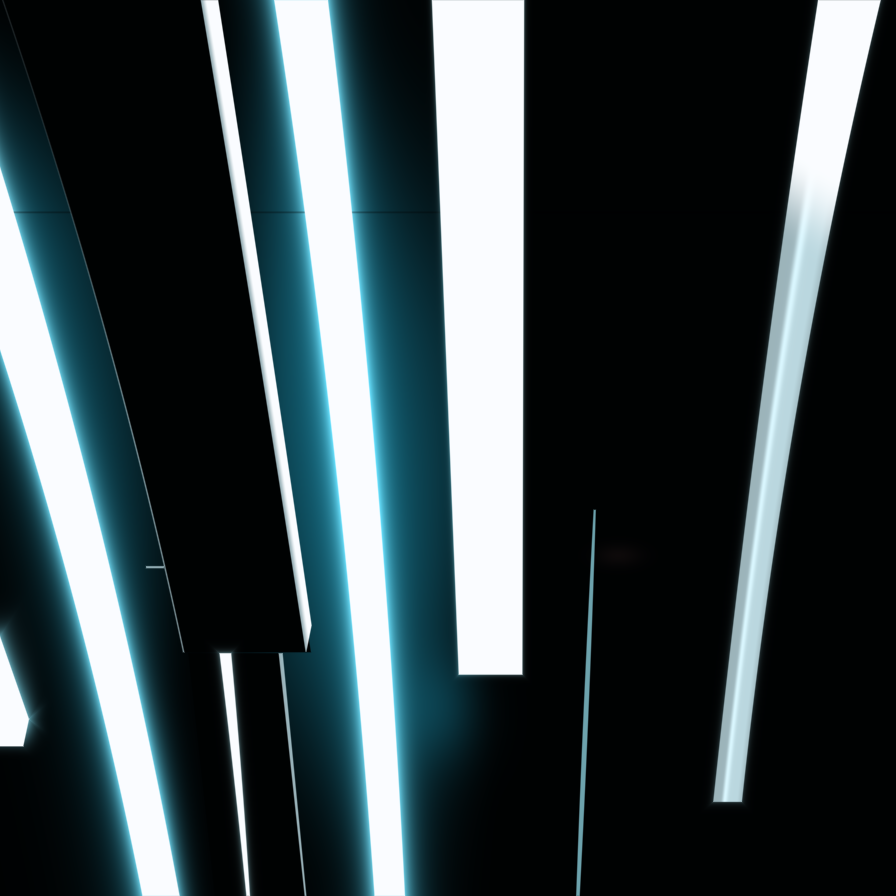
Give the GLSL for this background, as a Shadertoy shader.

```glsl
#define TEAL vec3(0.05, 0.28, 0.34)
#define HALO vec3(0.34, 0.46, 0.48)
#define LIGHT vec3(0.98, 0.99, 1.0)
#define PALE vec3(0.71, 0.82, 0.85)
#define NIGHT vec3(0.0, 0.006, 0.008)
#define HALO_WIDTH 0.009
#define WALL_LEVEL 0.45

// Edge curve: x at the top, x at the bottom, sideways bow
float edgeX(float y, vec2 span, vec3 edge) {
    float t = (span.x - y) / (span.x - span.y);
    return mix(edge.x, edge.y, t) + edge.z * t * (1.0 - t);
}

// Signed distance to a bar between two edge curves; span = (top, bottom)
float bar(vec2 p, vec2 span, vec3 left, vec3 right) {
    float side = max(edgeX(p.y, span, left) - p.x, p.x - edgeX(p.y, span, right));
    return max(side, max(p.y - span.x, span.y - p.y));
}

float cover(float d) {
    float px = 0.9 / min(iResolution.x, iResolution.y);
    return 1.0 - smoothstep(-px, px, d);
}

float fall(float a, float b, float x) {
    return 1.0 - smoothstep(a, b, x);
}

float blob(vec2 p, vec2 center, vec2 radius) {
    vec2 q = (p - center) / radius;
    return exp(-dot(q, q));
}

// Wide teal spill plus a tight bright halo
vec3 spill(float d, float width, float level) {
    d = max(d, 0.0);
    return TEAL * level * exp(-d / width) + HALO * exp(-d / HALO_WIDTH);
}

void mainImage(out vec4 fragColor, in vec2 fragCoord) {
    vec2 p = fragCoord / iResolution.xy;
    vec2 full = vec2(1.0, 0.0), upper = vec2(1.0, 0.272), lower = vec2(0.271, 0.0);
    vec3 color = NIGHT;

    // Two main tubes and the light they cast
    vec3 outerL = vec3(-0.142, 0.159, 0.103), outerR = vec3(-0.060, 0.2005, 0.076);
    vec3 innerL = vec3(0.306, 0.418, 0.042), innerR = vec3(0.366, 0.452, 0.036);
    float outer = bar(p, full, outerL, outerR);
    float inner = bar(p, full, innerL, innerR);
    bool outerRight = p.x > edgeX(p.y, full, outerR);
    bool innerRight = p.x > edgeX(p.y, full, innerR);
    float outerWidth = outerRight ? mix(0.018, 0.09, smoothstep(0.2, 0.65, p.y)) : 0.028;
    float swell = smoothstep(0.0, 0.4, p.y) * fall(0.6, 1.0, p.y);
    float innerWidth = mix(0.022, innerRight ? 0.055 : 0.085, swell);
    float outerLevel = 1.15 * fall(0.7, 1.03, p.y);
    color += spill(outer, outerWidth, outerLevel) * fall(0.18, 0.26, p.x);
    color += spill(inner, innerWidth, 1.1) * smoothstep(0.2, 0.27, p.x) * fall(0.48, 0.57, p.x);

    // Wall between the tubes, with a low patch and a seam
    float wall = WALL_LEVEL * blob(p, vec2(0.45, 0.5), vec2(0.3, 0.28));
    wall *= smoothstep(0.25, 0.32, p.x) * fall(0.5, 0.56, p.x);
    wall += 0.4 * blob(p, vec2(0.495, 0.205), vec2(0.045, 0.06));
    color += TEAL * wall;
    color *= 1.0 - 0.3 * cover(abs(p.y - 0.763) - 0.001);

    color = mix(color, LIGHT, cover(outer));
    color = mix(color, LIGHT, cover(inner));

    // Dark panels with a thin lit rim
    vec3 rim = vec3(0.003, 0.205, 0.047), panelR = vec3(0.230, 0.347, 0.005);
    color = mix(color, NIGHT, cover(bar(p, upper, rim, panelR)));
    color = mix(color, NIGHT, cover(bar(p, lower, vec3(0.21, 0.24, 0.0), vec3(0.313, 0.341, 0.0))));
    float rimLine = abs(p.x - edgeX(p.y, upper, rim)) - 0.0008;
    rimLine = max(rimLine, 0.272 - p.y);
    color = mix(color, PALE, cover(rimLine) * mix(0.65, 0.15, smoothstep(0.45, 0.9, p.y)));
    vec2 tick = abs(p - vec2(0.173, 0.367)) - vec2(0.010, 0.0012);
    color = mix(color, PALE, 0.8 * cover(max(tick.x, tick.y)));

    // Slim strip along the panel, cut at an angle below
    float slim = bar(p, vec2(1.0, 0.273), vec3(0.224, 0.341, 0.005), vec3(0.2435, 0.352, 0.004));
    slim = max(slim, p.x - 0.342 - 0.2 * (p.y - 0.273));
    float slimLeft = edgeX(p.y, upper, vec3(0.224, 0.341, 0.005));
    vec3 slimColor = mix(PALE * 0.85, LIGHT, smoothstep(0.0, 0.007, p.x - slimLeft));
    color = mix(color, slimColor, cover(slim));

    // Narrow strips under the panel
    float under = bar(p, lower, vec3(0.245, 0.275, 0.003), vec3(0.258, 0.279, 0.004));
    color += HALO * 0.7 * exp(-max(under, 0.0) / 0.003);
    color = mix(color, LIGHT, cover(under));
    float hair = bar(p, lower, vec3(0.311, 0.340, 0.0), vec3(0.3155, 0.342, 0.0));
    color = mix(color, PALE, 0.85 * cover(hair));

    // Stub at the left border
    float stub = bar(p, vec2(0.290, 0.197), vec3(-0.1, -0.1, 0.0), vec3(0.0, 0.0325, 0.0));
    stub = min(stub, bar(p, vec2(0.198, 0.167), vec3(-0.1, -0.1, 0.0), vec3(0.0325, 0.026, 0.0)));
    color += spill(stub, 0.012, 0.5) * smoothstep(0.15, 0.2, p.y) * fall(0.03, 0.06, p.x);
    color = mix(color, LIGHT, cover(stub));

    // Broad center bar
    float broad = bar(p, vec2(1.0, 0.247), vec3(0.482, 0.512, 0.0), vec3(0.585, 0.583, 0.0));
    color += HALO * 0.6 * exp(-max(broad, 0.0) / 0.002);
    color = mix(color, LIGHT, cover(broad));

    // Thin distant strip and its faint reflection
    float thin = bar(p, vec2(0.431, 0.0), vec3(0.6625, 0.643, -0.004), vec3(0.665, 0.647, 0.005));
    color += vec3(0.05, 0.03, 0.03) * blob(p, vec2(0.69, 0.38), vec2(0.025, 0.012));
    color = mix(color, PALE * vec3(0.6, 0.78, 0.8), cover(thin));

    // Right bar: bright on top, pale and faceted below
    vec2 span = vec2(1.0, 0.105);
    vec3 barL = vec3(0.913, 0.796, -0.021), barR = vec3(0.983, 0.828, -0.059);
    float x0 = edgeX(p.y, span, barL), x1 = edgeX(p.y, span, barR);
    float across = (p.x - x0) / (x1 - x0);
    vec3 facet = PALE * mix(0.86, 1.03, smoothstep(0.25, 0.4, across));
    facet += 0.12 * exp(-pow((across - 0.4) / 0.1, 2.0));
    facet *= mix(0.9, 1.0, fall(0.8, 1.0, across));
    vec3 rightColor = mix(facet, LIGHT, smoothstep(0.73, 0.83, p.y + 0.03 * across));
    float right = bar(p, span, barL, barR);
    color += HALO * 0.4 * exp(-max(right, 0.0) / 0.003);
    color = mix(color, rightColor, cover(right));

    fragColor = vec4(clamp(color, 0.0, 1.0), 1.0);
}
```
